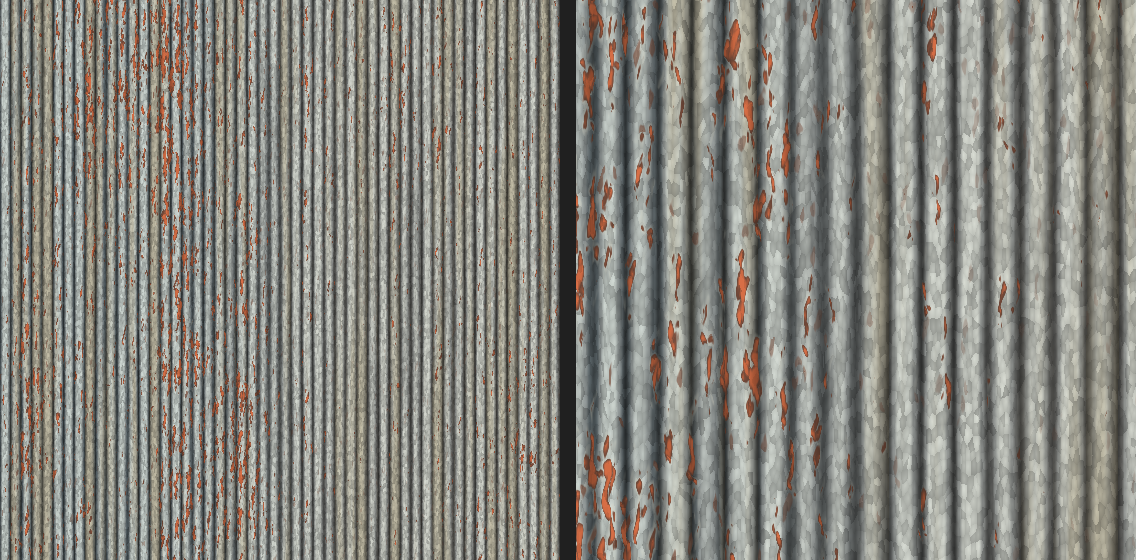
Left, the full canvas; right, a detail of the centre.
This texture is drawn by a Shadertoy shader. Its source:

```glsl
const float TAU = 6.2831853;
const float RIDGES = 52.0;        // repeats across the canvas
const float SPACING_DRIFT = 0.15; // wider ridges in the centre
const float WOBBLE = 0.035;       // sideways wander of each ridge
const float SEAM_WIDTH = 0.13;    // dark line in each groove, in ridges
const float GRAIN = 0.28;
const float RUST_LIMIT = 0.89;    // lower values expose more rust
const float RUST_SPREAD = 0.22;

const vec3 GROOVE = vec3(0.34, 0.34, 0.33);
const vec3 BLUE_GROOVE = vec3(0.31, 0.34, 0.35);
const vec3 STEEL = vec3(0.50, 0.51, 0.50);
const vec3 CREST = vec3(0.71, 0.72, 0.69);
const vec3 TAN = vec3(0.59, 0.56, 0.47);
const vec3 CREAM = vec3(0.84, 0.84, 0.78);
const vec3 BROWN = vec3(0.43, 0.28, 0.22);
const vec3 ORANGE = vec3(0.74, 0.38, 0.24);

float hash(vec2 p) {
    vec3 q = fract(vec3(p.xyx) * 0.1031);
    q += dot(q, q.yzx + 33.33);
    return fract((q.x + q.y) * q.z);
}

// Cellular noise: distance to the nearest point, and its random value
vec2 cellular(vec2 p) {
    vec2 cell = floor(p);
    vec2 nearest = vec2(9.0, 0.0);
    for (int j = -1; j <= 1; j++) {
        for (int i = -1; i <= 1; i++) {
            vec2 c = cell + vec2(i, j);
            vec2 site = c + vec2(hash(c), hash(c + 71.7));
            float d = distance(p, site);
            if (d < nearest.x) nearest = vec2(d, hash(c + 19.3));
        }
    }
    return nearest;
}

// Layered sines, about -1 to 1
float ripple(vec2 p) {
    float sum = 0.0;
    float amplitude = 0.5;
    for (int i = 0; i < 4; i++) {
        sum += amplitude * sin(p.x + 1.7 * sin(p.y + float(i)));
        p = mat2(1.5, 1.1, -1.1, 1.5) * p + 2.3;
        amplitude *= 0.55;
    }
    return sum;
}

float blob(vec2 p, vec2 centre, vec2 radius) {
    vec2 d = (p - centre) / radius;
    return exp(-dot(d, d));
}

// Where the paint has worn most
float wearRegion(vec2 p) {
    float wear = blob(p, vec2(0.27, 0.87), vec2(0.19, 0.36));
    wear += blob(p, vec2(0.38, 0.20), vec2(0.13, 0.30));
    wear += 0.7 * blob(p, vec2(0.04, 0.28), vec2(0.08, 0.35));
    wear += 0.5 * blob(p, vec2(0.92, 0.22), vec2(0.05, 0.20));
    wear += 0.4 * blob(p, vec2(0.68, 0.80), vec2(0.14, 0.25));
    return clamp(wear + 0.15 * ripple(p * 9.0), 0.0, 1.0);
}

void mainImage(out vec4 fragColor, in vec2 fragCoord) {
    vec2 uv = fragCoord / iResolution.xy;

    // Ridge coordinates
    float phase = RIDGES * uv.x + SPACING_DRIFT * sin(TAU * uv.x);
    phase += WOBBLE * ripple(vec2(uv.x * 40.0, uv.y * 9.0));
    float ridge = floor(phase);
    float across = fract(phase);
    float tone = hash(vec2(ridge, 3.0));
    float tint = hash(vec2(ridge, 8.0));
    float coolSide = smoothstep(0.65, 0.25, uv.x);

    // Broad crest falling away through a softer shadow on one side
    float height = smoothstep(0.0, 0.36, across) * smoothstep(1.0, 0.50 + 0.14 * tone, across);
    float streak = ripple(vec2(phase * 3.1, uv.y * 5.0 + tone * 20.0));
    float light = height + 0.20 * streak + 0.24 * (tone - 0.5);
    vec3 groove = mix(GROOVE, BLUE_GROOVE, coolSide);
    vec3 color = mix(groove, STEEL, smoothstep(0.06, 0.50, light));
    color = mix(color, CREST, smoothstep(0.48, 1.0, light));

    // Tan stains running down the ridges, cooler tones to one side
    float stain = smoothstep(0.40, 0.98, tint + 0.35 * streak);
    color = mix(color, TAN * (0.64 + 0.42 * height), 0.7 * stain);
    color *= mix(vec3(1.0), vec3(0.97, 1.0, 1.02), coolSide * (1.0 - stain));

    // Thin dark seam, deeper in some grooves
    float seam = smoothstep(SEAM_WIDTH, 0.0, min(across, 1.0 - across));
    float depth = 0.12 + 0.38 * hash(vec2(floor(phase + 0.5), 15.0));
    color *= 1.0 - depth * seam;

    // Fine weathered grain, drawn out along the ridges
    vec2 grain = cellular(uv * vec2(330.0, 140.0) + 0.5 * streak);
    color *= 1.0 + GRAIN * (grain.y - 0.5) + 0.5 * GRAIN * (0.45 - grain.x);

    // Ragged flakes stretched along the ridges
    float wear = wearRegion(uv);
    vec2 bent = vec2(phase, uv.y) + vec2(0.12, 0.006) * ripple(vec2(phase * 4.0, uv.y * 90.0));
    float coarse = cellular(bent * vec2(1.8, 11.0)).x;
    vec2 fine = cellular(bent * vec2(5.0, 65.0) + 40.0);
    float flake = 1.0 - 0.66 * coarse - 0.34 * fine.x;
    float limit = RUST_LIMIT - RUST_SPREAD * wear - 0.16 * (hash(vec2(ridge, 27.0)) - 0.5);

    // Pale chipped paint around the flakes
    float chipped = smoothstep(limit - 0.14, limit - 0.02, flake);
    color = mix(color, CREAM * (0.65 + 0.35 * height), 0.6 * chipped * (0.3 + 0.7 * wear) * fine.y);

    // Rust, dark at the rim and in the grooves
    float rust = smoothstep(limit - 0.015, limit + 0.02, flake);
    float speck = step(0.92, fine.y) * smoothstep(0.42, 0.25, fine.x);
    rust = max(rust, speck * (0.2 + 0.65 * wear));
    float fresh = smoothstep(limit + 0.01, limit + 0.12, flake + 0.05 * (grain.y - 0.5));
    vec3 rustColor = mix(BROWN, ORANGE, fresh) * (0.76 + 0.30 * height);
    color = mix(color, rustColor * (0.92 + 0.16 * grain.y), rust);

    fragColor = vec4(clamp(color, 0.0, 1.0), 1.0);
}
```
